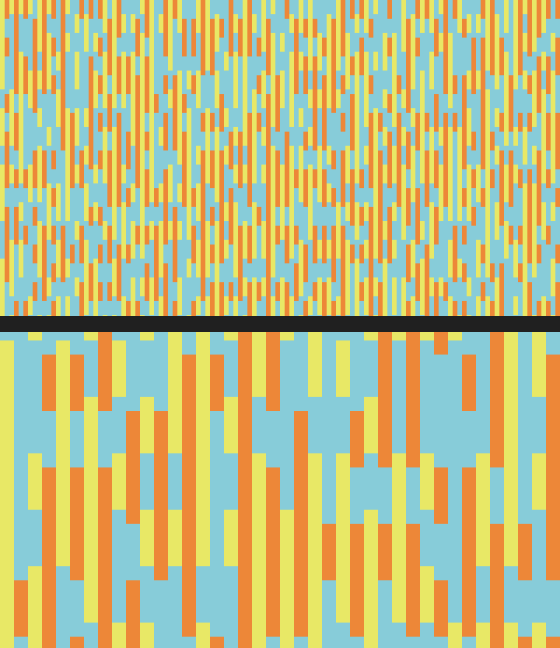
Top: the whole. Bottom: its middle third, enlarged.
This pattern is drawn by a Shadertoy shader. Its source:

```glsl
// Upright broken stripes on a flat ground: even columns yellow, odd columns orange.
// Each column is cut into equal cells, filled or left empty by a hash; runs of
// filled cells join into bars. Edges are smoothed by exact pixel coverage.

#define COLUMNS 120.0        // columns across the canvas
#define ROWS 16.8            // cells down the canvas
#define YELLOW_SHIFT 0.25    // rise of the yellow cells, in cells
#define YELLOW_FILL 0.61     // share of filled yellow cells
#define ORANGE_FILL 0.56     // share of filled orange cells
#define GROUND vec3(0.53, 0.80, 0.85)
#define YELLOW vec3(0.91, 0.91, 0.40)
#define ORANGE vec3(0.93, 0.53, 0.22)

float hash(vec2 p) {
    return fract(sin(dot(p, vec2(127.1, 311.7))) * 43758.5453);
}

// Part of a footprint of the given width, centred on x, beyond its first unit cell
float nextCellShare(float x, float width, out float cell) {
    float start = x - 0.5 * width;
    cell = floor(start);
    return clamp((start + width - cell - 1.0) / width, 0.0, 1.0);
}

// Colour of one column at a depth below the top, filtered over the pixel height
vec3 columnColor(float column, float depth, float pixelHeight) {
    bool isYellow = mod(column, 2.0) < 0.5;
    float fill = isYellow ? YELLOW_FILL : ORANGE_FILL;
    float shift = isYellow ? YELLOW_SHIFT : 0.0;

    float row;
    float share = nextCellShare(depth + shift, pixelHeight, row);
    float upper = step(hash(vec2(column, row)), fill);
    float lower = step(hash(vec2(column, row + 1.0)), fill);
    return mix(GROUND, isYellow ? YELLOW : ORANGE, mix(upper, lower, share));
}

void mainImage(out vec4 fragColor, in vec2 fragCoord) {
    vec2 uv = fragCoord / iResolution.xy;
    vec2 grid = vec2(COLUMNS, ROWS);
    vec2 pixel = grid / iResolution.xy;
    vec2 pos = vec2(uv.x, 1.0 - uv.y) * grid;

    // Blend the two columns that the pixel may straddle
    float column;
    float share = nextCellShare(pos.x, pixel.x, column);
    vec3 left = columnColor(column, pos.y, pixel.y);
    vec3 right = columnColor(column + 1.0, pos.y, pixel.y);
    fragColor = vec4(mix(left, right, share), 1.0);
}
```
